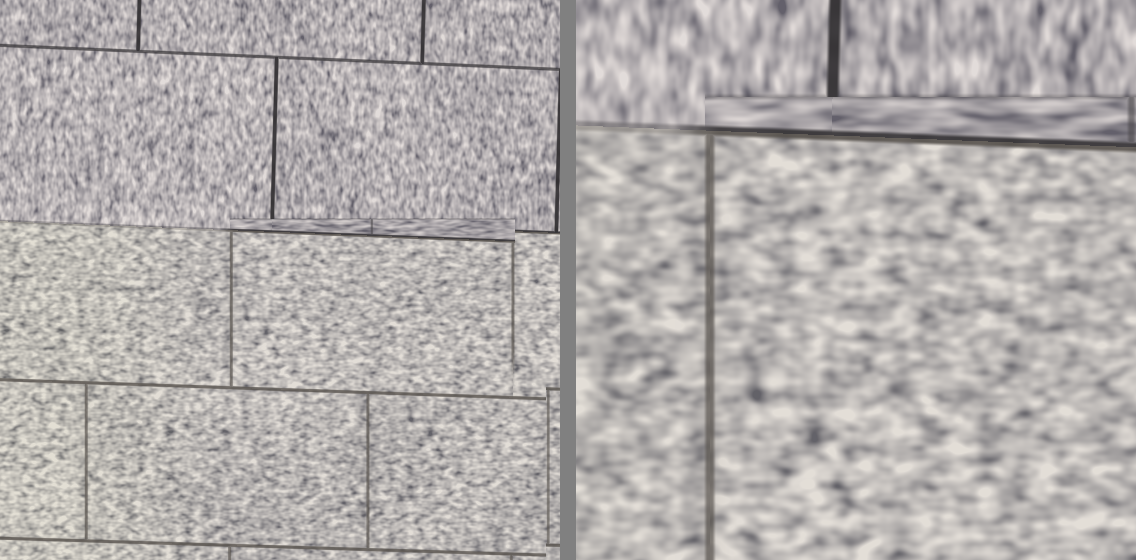
Left, the full canvas; right, a detail of the centre.
Reproduce this texture procedurally as a Shadertoy shader.

```glsl
// Speckled granite wall blocks in slightly sloping courses with thin dark joints.

vec2 hashGradient(vec2 cell) {
    vec3 q = fract(cell.xyx * vec3(0.1031, 0.1030, 0.0973));
    q += dot(q, q.yzx + 33.33);
    return 2.0 * fract((q.xx + q.yz) * q.zy) - 1.0;
}

float gradientNoise(vec2 p) {
    vec2 i = floor(p), f = p - i;
    vec2 u = f * f * f * (f * (f * 6.0 - 15.0) + 10.0);
    vec2 e = vec2(1.0, 0.0);
    float a = dot(hashGradient(i), f);
    float b = dot(hashGradient(i + e.xy), f - e.xy);
    float c = dot(hashGradient(i + e.yx), f - e.yx);
    float d = dot(hashGradient(i + e.xx), f - e.xx);
    return mix(mix(a, b, u.x), mix(c, d, u.x), u.y);
}

// Height of the k-th bed joint: sloping, with a small step near the right edge
float bedHeight(float k, float x) {
    float y = 0.039 + 0.283 * k + 0.031 * step(2.5, k) - (0.031 + 0.004 * k) * x;
    float stepAt = k > 1.5 ? 0.92 : 0.975;
    return y + (k < 2.5 ? 0.018 * step(stepAt, x) : 0.0);
}

float line(float dist, float halfWidth) {
    float soft = max(0.0014, 0.8 / iResolution.y);
    return 1.0 - smoothstep(halfWidth - soft, halfWidth + soft, dist);
}

void mainImage(out vec4 fragColor, in vec2 fragCoord) {
    vec2 uv = fragCoord / iResolution.xy;

    // Courses and bed joints
    float row = 0.0, joint = 0.0;
    for (float k = 0.0; k < 4.0; k++) {
        float y = bedHeight(k, uv.x);
        row += step(y, uv.y);
        float strength = k > 2.5 ? 0.75 : 0.85;
        if (k == 2.0) strength = mix(0.35, 0.95, smoothstep(0.39, 0.42, uv.x));
        joint = max(joint, strength * line(abs(uv.y - y), 0.0028));
    }
    float upper = step(2.5, row);

    // Thin sliver of stone between the upper and lower halves
    float sliver = upper * step(uv.y, 0.609) * step(0.41, uv.x) * step(uv.x, 0.92);

    // Head joints, about two blocks per course, leaning in the upper courses
    float offset = row > 3.5 ? 0.242 : row > 2.5 ? 0.490 : row > 1.5 ? 0.413 : row > 0.5 ? 0.154 : 0.41;
    float spacing = 0.503 + 0.005 * upper;
    float along = (uv.x - offset - upper * 0.028 * (uv.y - 0.75)) / spacing;
    float block = floor(along);
    float headDist = abs(fract(along + 0.5) - 0.5) * spacing;
    float head = line(headDist, 0.0026 + 0.0008 * upper) * mix(0.72, 1.0, upper) * (1.0 - sliver);
    if (row == 2.0 && uv.x > 0.7) head *= smoothstep(0.32, 0.38, uv.y);
    if (row == 1.0) head = max(head, 0.65 * line(abs(uv.x - 0.979), 0.0024));
    joint = max(joint, head);
    joint = max(joint, sliver * 0.5 * line(abs(uv.x - 0.664), 0.002));
    joint = max(joint, step(0.41, uv.x) * step(uv.x, 0.92) * 0.3 * line(abs(uv.y - 0.609), 0.0012));

    // Granite grain: upright streaks above, flat flecks below
    vec2 stretch = mix(vec2(58.0, 94.0), vec2(98.0, 52.0), upper);
    stretch = mix(stretch, vec2(34.0, 120.0), sliver);
    vec2 grainPos = uv * stretch + 17.0 * vec2(row, block);
    float grain = gradientNoise(grainPos) + 0.6 * gradientNoise(grainPos * 1.9 + 41.3);
    grain += 0.35 * gradientNoise(grainPos * 0.45 + 9.7);
    float tone = 0.66 + 0.68 * grain - 0.35 * pow(max(-grain, 0.0), 2.0);

    // Broad stains and a shade of its own for each block
    tone += 0.12 * gradientNoise(uv * 5.0 + 3.1) + 0.06 * gradientNoise(uv * 14.0);
    tone += 0.04 * hashGradient(vec2(block, row) + 5.0).x;
    float paleLeft = (1.0 - upper) * smoothstep(0.45, 0.1, uv.x);
    tone += 0.07 * paleLeft - 0.03 * upper - 0.10 * sliver;
    tone = clamp(tone, 0.0, 1.0);

    // Cool dark flecks in warm pale stone
    vec3 stone = mix(vec3(0.39, 0.385, 0.41), vec3(0.89, 0.87, 0.845), tone);
    stone += upper * vec3(-0.002, -0.008, 0.008) + paleLeft * vec3(0.0, 0.004, -0.012);

    // Soft grime beside the joints
    stone *= 1.0 - 0.08 * exp(-headDist * 180.0) * (1.0 - sliver);

    vec3 mortar = mix(vec3(0.36, 0.34, 0.32), vec3(0.23, 0.22, 0.23), upper);
    mortar *= 1.0 + 0.25 * gradientNoise(uv * 60.0);
    fragColor = vec4(mix(stone, mortar, joint), 1.0);
}
```
